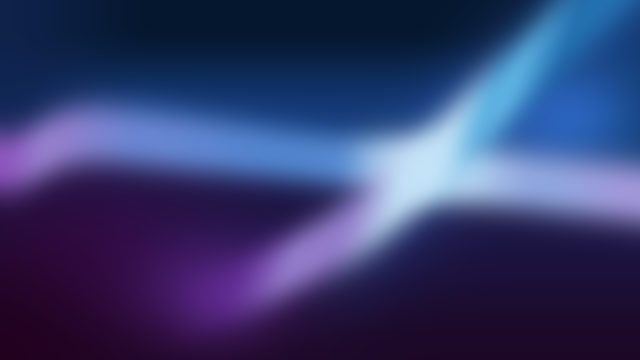
This background is drawn by a Shadertoy shader. Its source:

```glsl
#define ASPECT 1.7778
#define WAVE_WIDTH 0.062
#define BEAM_WIDTH 0.056
#define CROSSING vec2(1.165, 0.535)
#define NAVY vec3(0.02, 0.09, 0.18)
#define ROYAL vec3(0.075, 0.22, 0.46)
#define INDIGO vec3(0.105, 0.08, 0.26)
#define MAROON vec3(0.13, 0.00, 0.11)
#define VIOLET vec3(0.45, 0.20, 0.68)
#define LILAC vec3(0.60, 0.51, 0.82)
#define AZURE vec3(0.32, 0.53, 0.82)
#define ICE vec3(0.77, 0.89, 0.97)

float bell(float d, float width) {
    return exp(-0.5 * d * d / (width * width));
}

// Soft elliptical spot
float spot(vec2 p, vec2 centre, vec2 radius) {
    vec2 q = (p - centre) / radius;
    return exp(-0.5 * dot(q, q));
}

// Ribbon profile: flatter on top than a plain bell
float ribbon(float d, float width) {
    float q = d / (width * 1.25);
    return exp(-0.62 * pow(abs(q), 2.5));
}

float waveHeight(float x) {
    return 0.66 - 0.112 * x - 0.11 * exp(-x * x / 0.0245);
}

// Hyperbola bending from a shallow tail into a steep beam
float beamHeight(float x) {
    float t = x - 0.95;
    return 0.274 + 0.65 * t + 0.35 * sqrt(t * t + 0.04);
}

float beamSlope(float x) {
    float t = x - 0.95;
    return 0.65 + 0.35 * t / sqrt(t * t + 0.04);
}

vec3 waveColor(float x) {
    vec3 c = mix(vec3(0.57, 0.35, 0.76), LILAC, smoothstep(0.0, 0.14, x));
    c = mix(c, vec3(0.42, 0.54, 0.84), smoothstep(0.12, 0.42, x));
    c = mix(c, AZURE, smoothstep(0.4, 0.8, x));
    c = mix(c, ICE, smoothstep(0.92, 1.16, x));
    c = mix(c, vec3(0.58, 0.67, 0.89), smoothstep(1.2, 1.5, x));
    return mix(c, vec3(0.65, 0.61, 0.87), smoothstep(1.5, 1.78, x));
}

vec3 beamColor(float x) {
    vec3 c = mix(VIOLET, LILAC, smoothstep(0.6, 0.84, x));
    c = mix(c, ICE, smoothstep(0.92, 1.15, x));
    c = mix(c, vec3(0.38, 0.72, 0.90), smoothstep(1.2, 1.37, x));
    return mix(c, vec3(0.14, 0.45, 0.70), smoothstep(1.4, 1.62, x));
}

vec3 background(vec2 p, float waveDist) {
    // Sky above the wave
    vec3 sky = mix(ROYAL, NAVY, smoothstep(0.68, 0.93, p.y));
    sky = mix(sky, vec3(0.06, 0.14, 0.31), 0.85 * (1.0 - smoothstep(0.0, 0.45, p.x)));
    sky = mix(sky, vec3(0.06, 0.22, 0.42), smoothstep(1.45, 1.7, p.x));
    sky = mix(sky, vec3(0.17, 0.41, 0.77), 0.95 * spot(p, vec2(1.57, 0.68), vec2(0.14, 0.10)));

    // Shade below the wave
    vec3 shade = mix(vec3(0.11, 0.03, 0.15), INDIGO, smoothstep(0.0, 0.38, p.y));
    shade = mix(shade, vec3(0.22, 0.05, 0.31), 0.9 * spot(p, vec2(0.25, 0.28), vec2(0.24, 0.16)));
    shade = mix(shade, MAROON, 0.9 * spot(p, vec2(-0.05, 0.0), vec2(0.32, 0.27)));
    return mix(shade, sky, smoothstep(-0.06, 0.08, waveDist));
}

void mainImage(out vec4 fragColor, in vec2 fragCoord) {
    vec2 p = fragCoord / iResolution.xy * vec2(ASPECT, 1.0);
    float waveDist = p.y - waveHeight(p.x);
    float slope = beamSlope(p.x);
    float beamDist = (p.y - beamHeight(p.x)) / sqrt(1.0 + slope * slope);

    // Position along the beam, projected onto its centre line
    float beamX = p.x - beamDist * slope / sqrt(1.0 + slope * slope);

    vec3 color = background(p, waveDist);

    // Wide halos around the tail, the beam and the crossing
    color = mix(color, VIOLET, 0.55 * spot(p, vec2(0.60, 0.19), vec2(0.14, 0.10)));
    float halo = bell(beamDist, 0.11) * smoothstep(0.8, 1.2, beamX);
    color = mix(color, vec3(0.17, 0.32, 0.66), 0.45 * halo);

    // Wave, narrower in its middle stretch
    float width = WAVE_WIDTH * (1.0 - 0.13 * bell(p.x - 0.93, 0.25));
    float waveMask = ribbon(waveDist, width);
    color = mix(color, waveColor(p.x), 0.96 * waveMask);

    // Beam, fading out along its tail
    float beamMask = ribbon(beamDist, BEAM_WIDTH) * smoothstep(0.46, 0.82, beamX);
    color = mix(color, beamColor(beamX), 0.94 * beamMask);

    // Bright crossing
    color = mix(color, ICE, 0.6 * spot(p, CROSSING, vec2(0.11, 0.065)));

    fragColor = vec4(color, 1.0);
}
```
